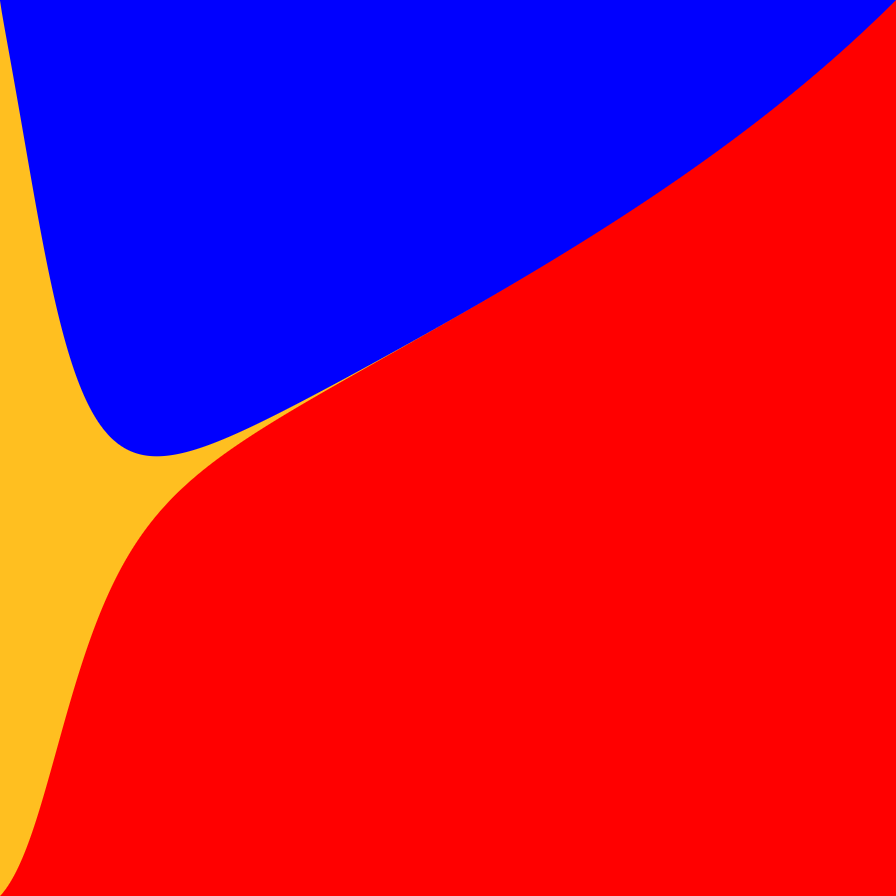
Write a three.js fragment shader that draws this background.

```glsl
// Three flat fields parted by two power tower curves, x^x^...^x, over the unit square.
// An even tower falls from (0,1) and an odd one rises from (0,0); they merge and
// run on to (1,1). Blue lies above the even curve, red below the odd, amber between.

varying vec2 vUv;

const vec3 RED = vec3(1.0, 0.0, 0.0);
const vec3 BLUE = vec3(0.0, 0.0, 1.0);
const vec3 AMBER = vec3(1.0, 0.75, 0.125);

const int EVEN_HEIGHT = 10;
const int ODD_HEIGHT = 11;
const int MAX_HEIGHT = 16;

// Power tower of the given height, built from the top exponent down.
float powerTower(float base, int height) {
  float logBase = log(max(base, 1e-6));
  float tower = 1.0;
  for (int i = 0; i < MAX_HEIGHT; i++) {
    if (i >= height) break;
    tower = exp(logBase * tower);
  }
  return tower;
}

// Share of a pixel where the field is positive, with a one pixel wide ramp.
float coverage(float field) {
  float pixel = max(length(vec2(dFdx(field), dFdy(field))), 1e-6);
  return clamp(field / pixel + 0.5, 0.0, 1.0);
}

void main() {
  float upperCurve = powerTower(vUv.x, EVEN_HEIGHT);
  float lowerCurve = powerTower(vUv.x, ODD_HEIGHT);

  // The fields do not overlap, so their shares of a pixel add up to one.
  float above = coverage(vUv.y - upperCurve);
  float below = min(coverage(lowerCurve - vUv.y), 1.0 - above);
  float between = 1.0 - above - below;

  gl_FragColor = vec4(BLUE * above + RED * below + AMBER * between, 1.0);
}
```
